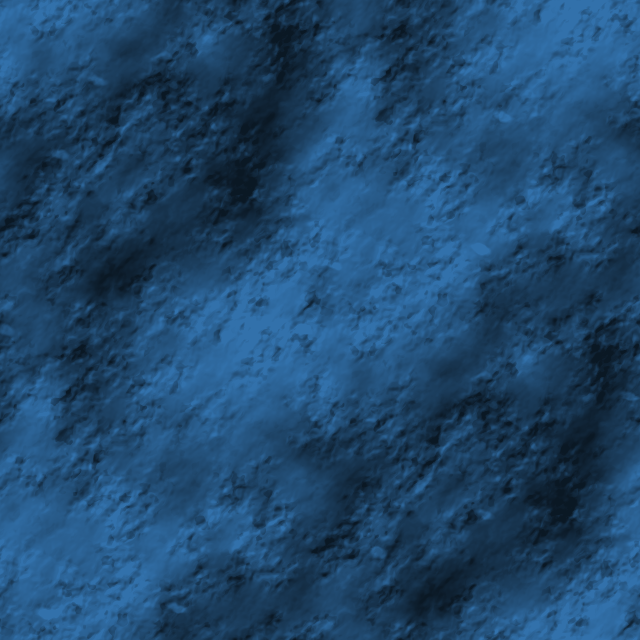
This texture is drawn by a WebGL 1 fragment shader. Its source:

```glsl
precision highp float;
// Tileable blue weathered rock with diagonal shadow bands, crisp chips and pale flakes.

uniform vec2 u_resolution;

const float TAU = 6.2831853;
const vec3 BLUE = vec3(0.29, 0.66, 1.0);      // hue, scaled by the tone
const float MEAN_TONE = 0.442;
const float MIN_TONE = 0.14;
const float MAX_TONE = 0.67;
const float BAND_DEPTH = 0.145;
const float CLOUD_DEPTH = 0.58;
const float MOTTLE_DEPTH = 0.075;
const float RELIEF_DEPTH = 0.75;
const float RELIEF_FLOOR = 0.03;              // weaker relief stays smooth
const float CHIP_DEPTH = 0.13;
const float GLINT_GAIN = 0.09;
const float FLAKE_GAIN = 0.17;
const vec2 CLOUD_COUNT = vec2(3.0, 5.0);      // repeats along and across the diagonal
const vec2 PATCH_COUNT = vec2(6.0, 9.0);
const vec2 MOTTLE_COUNT = vec2(10.0, 18.0);
const vec2 RELIEF_COUNT = vec2(20.0, 28.0);
const vec2 CHIP_COUNT = vec2(25.0, 34.0);
const vec2 LIGHT_STEP = vec2(-0.003, 0.005);
const float FLAKE_CELLS = 6.0;
const float FLAKE_SHARE = 0.3;
const vec2 FLAKE_SIZE = vec2(0.017, 0.009);

float hash(vec2 p) {
  vec3 q = fract(vec3(p.xyx) * 0.1031);
  q += dot(q, q.yzx + 33.33);
  return fract((q.x + q.y) * q.z);
}

vec2 wrapCell(vec2 cell, vec2 period) {
  return floor(mod(cell + 0.5, period));
}

// Dot product of the offset with a random unit gradient at a wrapped corner.
float corner(vec2 cell, vec2 offset, vec2 period, float seed) {
  float angle = TAU * hash(wrapCell(cell, period) + seed);
  return dot(vec2(cos(angle), sin(angle)), offset);
}

float noise(vec2 p, vec2 period, float seed) {
  vec2 i = floor(p);
  vec2 f = p - i;
  vec2 w = f * f * f * (f * (f * 6.0 - 15.0) + 10.0);
  vec2 e = vec2(1.0, 0.0);
  float low = mix(corner(i, f, period, seed), corner(i + e, f - e, period, seed), w.x);
  float high = mix(corner(i + e.yx, f - e.yx, period, seed),
                   corner(i + 1.0, f - 1.0, period, seed), w.x);
  return mix(low, high, w.y);
}

// Fractal noise on axes turned by 45 degrees; whole counts keep it periodic.
float diagonalFbm(vec2 uv, vec2 count, float seed) {
  vec2 axes = vec2(uv.x + uv.y, uv.y - uv.x);
  float sum = 0.0;
  float amplitude = 0.5;
  for (int octave = 0; octave < 3; octave++) {
    sum += amplitude * noise(axes * count, count, seed);
    count *= 2.0;
    amplitude *= 0.55;
    seed += 17.0;
  }
  return sum;
}

// Sparse, soft-edged pale flakes scattered on a wrapped grid.
float flakes(vec2 uv) {
  vec2 p = uv * FLAKE_CELLS;
  vec2 home = floor(p);
  float cover = 0.0;
  for (int y = -1; y <= 1; y++) {
    for (int x = -1; x <= 1; x++) {
      vec2 cell = home + vec2(float(x), float(y));
      vec2 id = wrapCell(cell, vec2(FLAKE_CELLS));
      vec2 center = cell + vec2(hash(id + 3.0), hash(id + 41.0));
      vec2 d = (p - center) / FLAKE_CELLS;
      d.y += 0.2 * d.x;
      float shape = 1.0 - smoothstep(0.45, 1.1, length(d / FLAKE_SIZE));
      cover = max(cover, shape * step(hash(id + 73.0), FLAKE_SHARE));
    }
  }
  return cover;
}

void main() {
  vec2 uv = gl_FragCoord.xy / u_resolution;

  // Periodic warps: a broad one for the bands, a small one for ragged edges.
  vec2 broad = vec2(diagonalFbm(uv, vec2(2.0, 3.0), 5.0),
                    diagonalFbm(uv, vec2(2.0, 3.0), 90.0));
  vec2 ragged = vec2(diagonalFbm(uv, vec2(24.0), 130.0),
                     diagonalFbm(uv, vec2(24.0), 210.0));
  vec2 grainUv = uv + 0.006 * ragged;

  // Shadow band with one steep and one gentle flank.
  float phase = TAU * (uv.y - uv.x + 0.3 * broad.x);
  float band = cos(phase) + 0.25 * sin(2.0 * phase);
  float clouds = diagonalFbm(uv + 0.08 * broad + 0.02 * ragged, CLOUD_COUNT, 300.0);
  float tone = MEAN_TONE + BAND_DEPTH * band + CLOUD_DEPTH * clouds;
  tone = min(tone, 0.57 + 0.5 * (tone - 0.57));
  float lit = smoothstep(0.22, 0.5, tone);

  // Mottling, lit relief, dark chips and shadow glints gather in rough patches.
  float rough = smoothstep(-0.16, 0.14, diagonalFbm(uv, PATCH_COUNT, 410.0));
  float mottle = smoothstep(-0.08, 0.08, diagonalFbm(grainUv, MOTTLE_COUNT, 470.0)) - 0.5;
  float slope = diagonalFbm(grainUv, RELIEF_COUNT, 520.0)
              - diagonalFbm(grainUv + LIGHT_STEP, RELIEF_COUNT, 520.0);
  float relief = sign(slope) * max(abs(slope) - RELIEF_FLOOR, 0.0);
  float grain = diagonalFbm(grainUv, CHIP_COUNT, 640.0);
  float chips = smoothstep(0.1, 0.22, grain) * mix(0.5, 1.0, lit);
  float glints = smoothstep(0.1, 0.22, -grain) * (1.0 - 0.8 * lit);

  tone += MOTTLE_DEPTH * mottle * mix(0.4, 1.0, rough);
  tone += (RELIEF_DEPTH * relief - CHIP_DEPTH * chips + GLINT_GAIN * glints) * mix(0.2, 1.0, rough);
  tone += FLAKE_GAIN * flakes(uv + 0.01 * ragged);
  gl_FragColor = vec4(BLUE * clamp(tone, MIN_TONE, MAX_TONE), 1.0);
}
```
